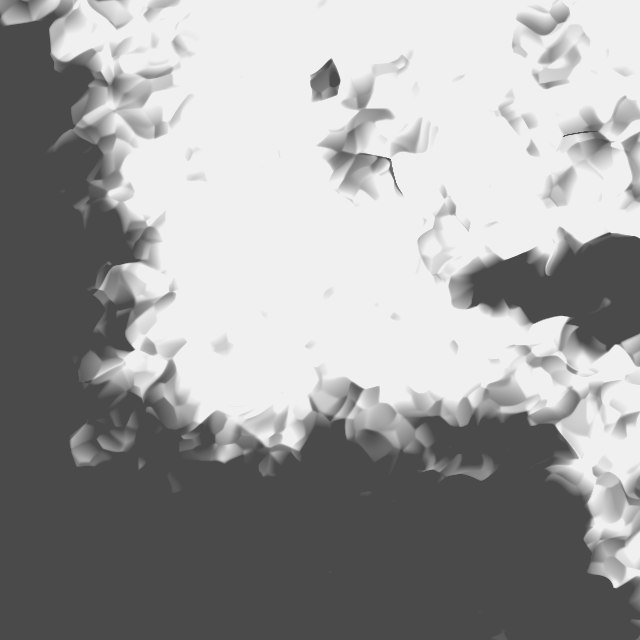
Write a Shadertoy shader that draws this background.

```glsl
// A pale, crumpled mass of shards over a flat charcoal ground.
// A broad tone map sets where it is light, worn or dark; soft-edged Voronoi
// facets, each with its own gradient, break that map into creased pieces.

const vec3 CHARCOAL = vec3(0.29);
const vec3 PAPER = vec3(0.94);
const mat2 GRAIN = mat2(0.78, -0.62, 0.48, 0.92); // stretches shards diagonally

float hash(vec2 p) {
    return fract(sin(dot(p, vec2(127.1, 311.7))) * 43758.545);
}

vec2 hash2(vec2 p) {
    return vec2(hash(p), hash(p + 37.2));
}

float valueNoise(vec2 p) {
    vec2 i = floor(p), f = fract(p);
    f = f * f * (3.0 - 2.0 * f);
    float low = mix(hash(i), hash(i + vec2(1, 0)), f.x);
    float high = mix(hash(i + vec2(0, 1)), hash(i + vec2(1, 1)), f.x);
    return mix(low, high, f.y);
}

// Blended cells: xy is the offset to the cell centre, z a sloped tone in -1..1
vec3 facets(vec2 p, float sharpness) {
    vec2 base = floor(p);
    vec4 sum = vec4(0.0);
    for (int y = -1; y <= 1; y++) {
        for (int x = -1; x <= 1; x++) {
            vec2 cell = base + vec2(x, y);
            vec2 offset = cell + 0.1 + 0.8 * hash2(cell) - p;
            float angle = 6.2832 * hash(cell + 91.7);
            float slope = dot(offset, vec2(cos(angle), sin(angle)));
            float tone = 1.1 * (hash(cell + 13.4) - 0.5) + 1.5 * slope;
            float weight = exp(-sharpness * dot(offset, offset));
            sum += weight * vec4(offset, clamp(tone, -1.0, 1.0), 1.0);
        }
    }
    return sum.xyz / sum.w;
}

// Elliptical patch with a flat core and a soft rim
float patchAt(vec2 p, vec2 centre, vec2 radius) {
    return 1.0 - smoothstep(0.55, 1.3, length((p - centre) / radius));
}

// Height of the lower rim at x
float lowerRim(float x) {
    float rim = 0.29 + 0.14 * (1.0 - smoothstep(0.17, 0.38, x));
    rim += 0.045 * patchAt(vec2(x, 0.0), vec2(0.53, 0.0), vec2(0.06));
    return rim - 0.3 * smoothstep(0.84, 0.97, x);
}

// Position of the left rim at y
float leftRim(float y) {
    float rim = 0.17 + 0.03 * patchAt(vec2(y, 0.0), vec2(0.6, 0.0), vec2(0.04));
    return rim - 0.08 * smoothstep(0.64, 0.8, y) - 0.1 * smoothstep(0.84, 0.98, y);
}

// Broad tone: below 0 is dark, above 1 is clean paper
float broadTone(vec2 p) {
    float inside = min(p.x - leftRim(p.y), p.y - lowerRim(p.x));
    float tone = clamp(0.15 + 13.0 * inside, -0.7, 1.6);

    // Loose shards beyond the lower left rim
    tone += 0.75 * patchAt(p, vec2(0.18, 0.35), vec2(0.075, 0.1));

    // Worn, creased zones
    float wear = 0.75 * patchAt(p, vec2(0.14, 0.91), vec2(0.17, 0.16));
    wear = max(wear, 0.7 * patchAt(p, vec2(0.57, 0.79), vec2(0.08, 0.13)));
    wear = max(wear, 0.85 * patchAt(p, vec2(0.93, 0.74), vec2(0.12, 0.1)));
    wear = max(wear, 0.6 * patchAt(p, vec2(0.86, 0.9), vec2(0.07, 0.13)));
    wear = max(wear, 0.65 * patchAt(p, vec2(0.70, 0.62), vec2(0.05, 0.1)));
    wear = max(wear, 0.7 * patchAt(p, vec2(0.85, 0.37), vec2(0.23, 0.09)));
    wear = max(wear, 1.0 * patchAt(p, vec2(0.96, 0.14), vec2(0.1, 0.15)));

    // Dark hollows: the right-hand wedge, then small gaps
    wear = max(wear, 2.0 * patchAt(p, vec2(0.98, 0.545), vec2(0.15, 0.105)));
    wear = max(wear, 2.0 * patchAt(p, vec2(0.81, 0.55), vec2(0.10, 0.052)));
    wear = max(wear, 1.8 * patchAt(p, vec2(0.605, 0.735), vec2(0.03, 0.04)));
    wear = max(wear, 1.3 * patchAt(p, vec2(0.515, 0.875), vec2(0.025, 0.03)));
    wear = max(wear, 1.5 * patchAt(p, vec2(0.905, 0.79), vec2(0.02, 0.02)));
    wear = max(wear, 1.7 * patchAt(p, vec2(0.94, 0.06), vec2(0.05, 0.03)));
    return tone - wear;
}

void mainImage(out vec4 fragColor, in vec2 fragCoord) {
    vec2 p = fragCoord / iResolution.xy;

    // Bend the grain so that shards get curved tips
    vec2 bend = vec2(valueNoise(p * 21.0), valueNoise(p * 21.0 + 50.0)) - 0.5;
    vec2 grain = GRAIN * (p + 0.035 * bend);
    vec3 large = facets(grain * 17.0, 24.0);
    vec3 small = facets(grain * 33.0 + 7.3, 18.0);

    // Pull the tone map toward cell centres for jagged outlines
    vec2 pull = inverse(GRAIN) * (large.xy / 17.0 + 0.4 * small.xy / 33.0);
    float crease = 0.5 * large.z + 0.3 * small.z;
    float tone = broadTone(p + 0.65 * pull) + crease;

    fragColor = vec4(mix(CHARCOAL, PAPER, clamp(tone, 0.0, 1.0)), 1.0);
}
```
